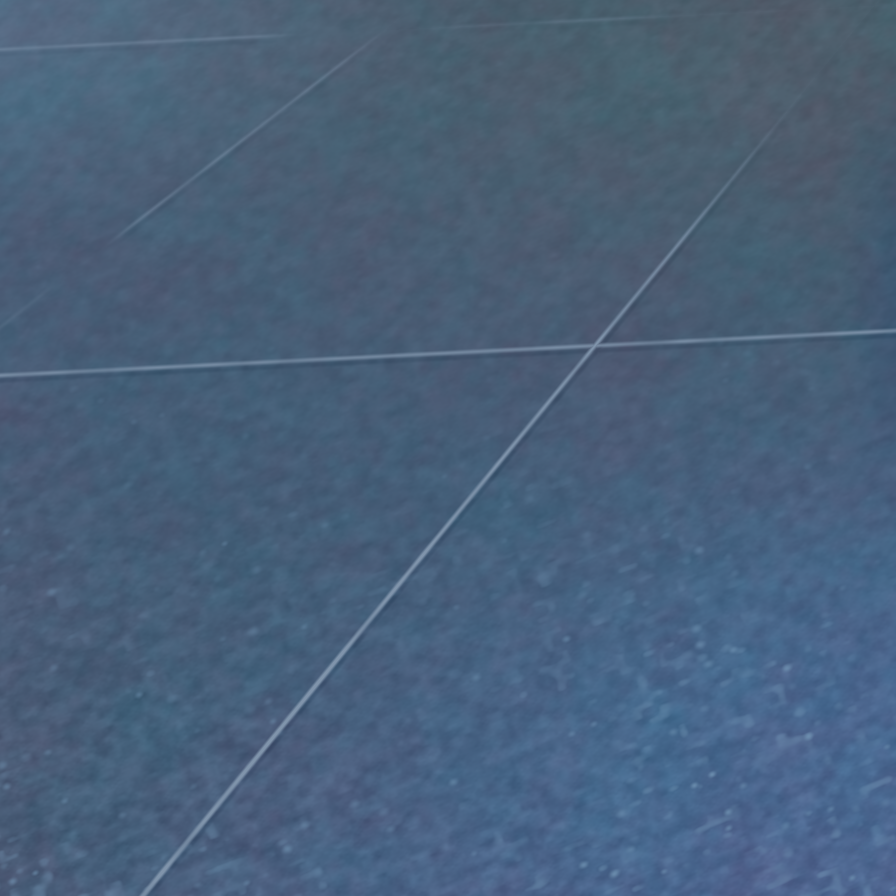
Reproduce this texture procedurally as a WebGL 1 fragment shader.

```glsl
precision highp float;
// Blue-grey stone floor tiles seen in perspective, with thin pale joints and worn speckles.

uniform vec2 u_resolution;

#define VANISH vec2(1.863, 1.980)       // vanishing point, in tilted canvas units
#define TILT 0.05                       // rise of the cross joints
#define TILE_SIZE vec2(0.528, 0.2512)   // tile size on the floor plane
#define TILE_ORIGIN vec2(-0.857, 0.7148)
#define JOINT_WIDTH 0.0019              // half width of a joint near the middle
#define JOINT_COLOR vec3(0.50, 0.58, 0.67)
#define STONE_COLOR vec3(0.275, 0.362, 0.462)
#define GLOW_COLOR vec3(0.290, 0.400, 0.560)
#define HAZE_COLOR vec3(0.300, 0.368, 0.420)
#define SPECK_COLOR vec3(0.46, 0.60, 0.72)
#define GRAIN 0.085

float hash(vec2 p) {
  return fract(sin(dot(p, vec2(127.1, 311.7))) * 43758.5453);
}

float noise(vec2 p) {
  vec2 i = floor(p), f = fract(p);
  f = f * f * (3.0 - 2.0 * f);
  return mix(mix(hash(i), hash(i + vec2(1.0, 0.0)), f.x),
             mix(hash(i + vec2(0.0, 1.0)), hash(i + vec2(1.0, 1.0)), f.x), f.y);
}

float fbm(vec2 p) {
  float sum = 0.0, amp = 0.5;
  for (int i = 0; i < 3; i++) {
    sum += amp * noise(p);
    p = p * 2.03 + 17.3;
    amp *= 0.5;
  }
  return sum / 0.875;
}

// Soft stroke of the given half width around distance zero.
float stroke(float dist, float halfWidth) {
  float soft = 0.0016 + 0.5 / u_resolution.y;
  return 1.0 - smoothstep(halfWidth - soft, halfWidth + soft, abs(dist));
}

// Soft bright flecks, one candidate per cell.
float flecks(vec2 p) {
  vec2 cell = floor(p);
  vec2 center = 0.35 + 0.3 * vec2(hash(cell + 3.1), hash(cell + 8.7));
  float radius = mix(0.20, 0.35, hash(cell + 5.3));
  float fade = 1.0 - smoothstep(0.0, radius, length(fract(p) - center));
  return fade * smoothstep(0.80, 1.0, hash(cell + 1.9));
}

void main() {
  vec2 p = gl_FragCoord.xy / u_resolution;

  // Project the canvas onto the floor plane.
  float depth = VANISH.y - (p.y - TILT * p.x);
  vec2 ground = vec2(p.x - VANISH.x, 1.0) / depth;
  vec2 tile = (ground - TILE_ORIGIN) / TILE_SIZE;
  vec2 joint = floor(tile + 0.5);

  // Signed canvas distance to the nearest joint in each direction.
  vec2 gap = (tile - joint) * TILE_SIZE * vec2(depth, depth * depth);
  float lean = joint.x * TILE_SIZE.x + TILE_ORIGIN.x;
  gap.x /= sqrt(1.0 + lean * lean);

  // Stone shading: blue glow at lower right, grey haze at upper right.
  float glow = smoothstep(0.50, 1.25, p.x * 0.70 + (1.0 - p.y) * 0.62);
  glow *= 1.0 - smoothstep(0.2, 0.65, p.y);
  float haze = smoothstep(0.45, 1.0, p.y) * smoothstep(-0.3, 0.9, p.x);
  float corner = 1.0 - smoothstep(0.0, 0.45, length((p - vec2(0.0, 1.0)) * vec2(0.8, 1.4)));
  vec3 color = mix(STONE_COLOR, GLOW_COLOR, glow);
  color = mix(color, HAZE_COLOR, haze);
  color += corner * vec3(0.050, 0.055, 0.060);
  color += 0.008 * (hash(floor(tile)) - 0.5);
  float shade = smoothstep(0.93, 1.0, p.x) * (1.0 - smoothstep(0.0, 0.3, abs(p.y - 0.68)));
  color -= shade * vec3(0.035, 0.030, 0.010);

  // Cool and warm blotches, then grain that strengthens toward the viewer.
  float near = 1.0 - smoothstep(0.0, 0.70, p.y);
  color += (fbm(p * 7.0 + 4.0) - 0.5) * vec3(-0.045, 0.025, 0.015);
  color += (noise(p * 24.0 + 13.0) - 0.5) * vec3(-0.012, 0.016, 0.014);
  vec2 slanted = vec2(p.x + 0.3 * p.y, p.y - 0.4 * p.x);
  float grain = fbm(slanted * vec2(62.0, 88.0)) - 0.5;
  color += grain * GRAIN * (0.65 + 0.75 * near) * vec3(0.85, 1.0, 1.05);
  color += (noise(slanted * 60.0 + 31.0) - 0.5) * vec3(-0.020, 0.014, 0.008);

  // Worn speckles gather in clusters near the viewer.
  float cluster = 0.25 + 0.75 * smoothstep(0.38, 0.66, fbm(p * 8.0 + 21.0));
  float wear = near * cluster * (0.7 + 0.3 * p.x);
  float scuff = smoothstep(0.62, 1.0, noise(slanted * vec2(66.0, 105.0) + 9.0));
  color = mix(color, SPECK_COLOR, 0.50 * scuff * wear);
  float fleck = flecks(slanted * vec2(34.0, 46.0));
  color = mix(color, SPECK_COLOR, 0.75 * fleck * (0.10 + 0.3 * near + 0.7 * wear));

  // Joints thin out with distance; the far ones break up and vanish.
  vec2 width = JOINT_WIDTH * vec2(0.10 + 0.65 * depth, 0.4 + 0.45 * depth);
  float uneven = 0.80 + 0.40 * noise(p * 34.0);
  float patchy = mix(0.35, 1.0, smoothstep(0.25, 0.65, noise(p * 11.0 + 2.0)));
  float along = 0.95 - 0.93 * smoothstep(0.62, 0.93, p.y);
  if (joint.x < -0.5) {
    float worn = smoothstep(0.02, 0.07, abs(p.x - 0.09));
    along = 0.38 * worn * patchy * (1.0 - smoothstep(0.90, 0.99, p.y));
  }
  float across = 0.74;
  if (joint.y > 0.5) {
    float worn = smoothstep(0.05, 0.13, abs(p.x - 0.40));
    across = 0.42 * worn * patchy * (1.0 - 0.85 * smoothstep(0.60, 0.78, p.x));
  }
  vec2 strength = vec2(along, across) * uneven;
  vec2 shadow = vec2(stroke(gap.x - 0.0055, 0.0022), stroke(gap.y + 0.0060, 0.0022)) * strength;
  color -= 0.045 * max(shadow.x, shadow.y);
  vec2 line = vec2(stroke(gap.x, width.x), stroke(gap.y, width.y)) * strength;
  color = mix(color, JOINT_COLOR, min(max(line.x, line.y), 1.0));

  gl_FragColor = vec4(clamp(color, 0.0, 1.0), 1.0);
}
```
